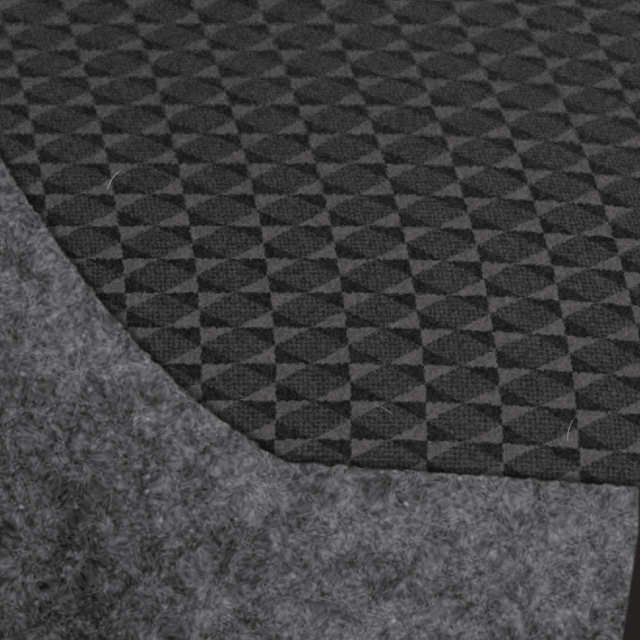
This texture is drawn by a WebGL 1 fragment shader. Its source:

```glsl
precision highp float;
// Woven upholstery with a lattice of dotted diamonds, bordered by grey felt.
// The lattice is a bent perspective grid; the felt is layered fibre noise
// laid under a curved seam. Coordinates run 0..1 with y pointing down.
uniform vec2 u_resolution;

float hash(vec2 p) {
  vec3 q = fract(vec3(p.xyx) * 0.1031);
  q += dot(q, q.yzx + 33.33);
  return fract((q.x + q.y) * q.z);
}

float noise(vec2 p) {
  vec2 i = floor(p), f = fract(p);
  f = f * f * (3.0 - 2.0 * f);
  return mix(mix(hash(i), hash(i + vec2(1.0, 0.0)), f.x),
             mix(hash(i + vec2(0.0, 1.0)), hash(i + 1.0), f.x), f.y);
}

vec2 rotate(vec2 p, float a) {
  return vec2(p.x * cos(a) - p.y * sin(a), p.x * sin(a) + p.y * cos(a));
}

// Height of the seam: a falling curve that levels into a gentle slope
float seamHeight(float x) {
  float curve = 0.241 + 1.65 * x - 1.306 * x * x;
  return mix(curve, 0.69 + 0.07 * x, smoothstep(0.40, 0.48, x));
}

// Lattice coordinates with one diamond in each unit cell
vec2 lattice(vec2 p) {
  float y = p.y - 0.095 * pow(max(p.x - 0.52, 0.0), 2.0);
  float t = y - 0.5117;
  float column = 0.5417 + 0.1 * t - 0.3456 * t * t;
  return vec2((p.x - column) / (0.1016 + 0.025 * y),
              31.25 * log(0.7046 + 0.5772 * y));
}

vec3 weave(vec2 p) {
  float blur = smoothstep(0.45, 0.0, p.y);
  vec2 fuzz = vec2(noise(p * 230.0), noise(p * 230.0 + 71.0)) - 0.5;
  vec2 uv = lattice(p + fuzz * 0.004);
  vec2 c = fract(uv) - 0.5;

  // Corner triangles alternate light and dark around every node
  float soft = mix(0.035, 0.085, blur);
  float side = smoothstep(-soft, soft, c.x) * 2.0 - 1.0;
  float level = smoothstep(-soft, soft, c.y) * 2.0 - 1.0;
  // Fade across cell borders so that both sides of a node meet softly
  vec2 border = smoothstep(vec2(0.0), vec2(soft * 0.5, soft), 0.5 - abs(c));
  float corner = mix(0.225, 0.225 + 0.09 * side * level, border.x * border.y);

  // Staggered stitches inside the diamond
  vec2 s = uv * vec2(15.0, 8.0);
  float stitch = cos(3.14159 * (s.x + s.y)) * cos(3.14159 * (s.x - s.y));
  float diamond = 0.208 + 0.045 * stitch * (1.0 - 0.65 * blur);
  float outside = smoothstep(-soft, soft, abs(c.x) + abs(c.y) - 0.5);
  float tone = mix(diamond, corner, outside);

  // Pile grain and broad light
  tone += 0.09 * (noise(p * 330.0) - 0.5) + 0.05 * (noise(p * 150.0) - 0.5);
  tone = mix(tone, 0.215, 0.22 * blur);
  tone += 0.015 * smoothstep(0.2, 0.8, p.x) - 0.012;
  return tone * vec3(1.01, 0.985, 1.0);
}

vec3 felt(vec2 p, float depth) {
  vec2 w = p + 0.012 * (vec2(noise(p * 35.0), noise(p * 35.0 + 19.0)) - 0.5);
  float tone = 0.315 + 0.025 * p.x;
  tone += 0.035 * exp(-pow((depth - 0.06) / 0.07, 2.0));
  tone -= 0.075 * smoothstep(0.5, 0.0, length(p - vec2(0.03, 0.93)));

  // Clumps, then fibres lying in several directions
  tone += 0.10 * (noise(w * 26.0) - 0.5) + 0.10 * (noise(w * 75.0) - 0.5);
  for (int i = 0; i < 4; i++) {
    float k = float(i);
    vec2 fibre = rotate(w, 0.35 + 0.8 * k) * vec2(90.0, 290.0);
    tone += 0.105 * (noise(fibre + 37.0 * k) - 0.5);
  }

  // Sparse pale lint
  vec2 cell = floor(p * 45.0);
  vec2 spot = fract(p * 45.0) - 0.3 - 0.4 * vec2(hash(cell), hash(cell + 9.0));
  float lint = step(0.965, hash(cell + 53.0));
  tone += 0.17 * lint * smoothstep(0.28, 0.0, length(spot));
  return tone * vec3(0.99, 0.995, 1.02);
}

// Thin curved stray hair
float hair(vec2 p, vec2 centre, float angle, float halfLength) {
  vec2 q = rotate(p - centre, angle);
  float bend = q.y - 10.0 * q.x * q.x;
  return smoothstep(0.0018, 0.0004, abs(bend))
       * smoothstep(halfLength, halfLength * 0.6, abs(q.x));
}

void main() {
  vec2 p = gl_FragCoord.xy / u_resolution;
  p.y = 1.0 - p.y;

  // Signed depth below the seam, corrected for its slope
  float slope = (seamHeight(p.x + 0.01) - seamHeight(p.x - 0.01)) / 0.02;
  float depth = (p.y - seamHeight(p.x)) / sqrt(1.0 + slope * slope);
  depth += 0.005 * (noise(p * 110.0) - 0.5);

  vec3 cloth = weave(p);
  cloth += 0.22 * hair(p, vec2(0.175, 0.28), 1.0, 0.02);
  cloth += 0.18 * hair(p, vec2(0.889, 0.67), 1.3, 0.024);
  cloth += 0.14 * hair(p, vec2(0.60, 0.638), -0.5, 0.02);
  cloth *= 1.0 - 0.45 * smoothstep(-0.016, 0.0, depth);
  vec3 color = mix(cloth, felt(p, depth), smoothstep(-0.002, 0.004, depth));

  // Dark trim beyond the right edge of the felt
  float trim = p.x - 0.998 + 0.15 * max(p.y - 0.83, 0.0);
  float trimMask = smoothstep(-0.003, 0.003, trim) * step(0.0, depth);
  color = mix(color, vec3(0.14, 0.13, 0.125), trimMask);
  gl_FragColor = vec4(clamp(color, 0.0, 1.0), 1.0);
}
```
